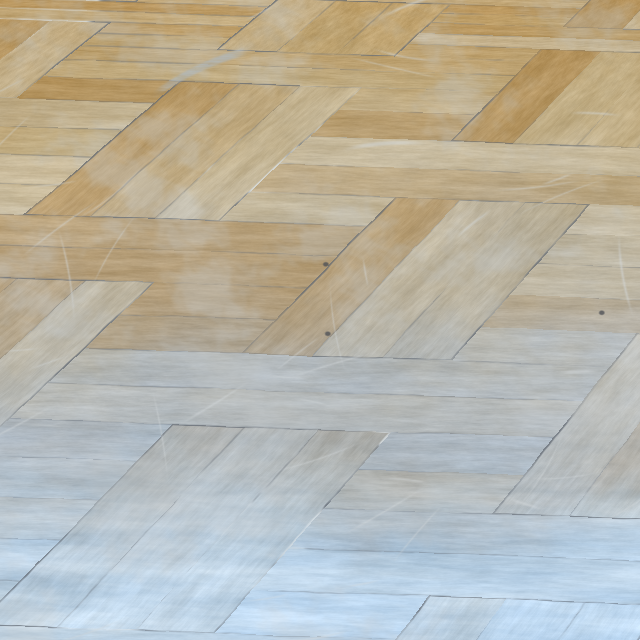
A Shadertoy shader for this texture:

```glsl
// Worn parquet floor in perspective: slanted three-plank blocks woven between long level planks, with cool glare.

float hash(vec2 p) {
    return fract(sin(dot(p, vec2(12.71, 78.23))) * 4375.54);
}

// Layered, warped sines, roughly -1 to 1
float waves(vec2 p) {
    float sum = 0.0, amp = 0.6;
    for (int i = 0; i < 5; i++) {
        sum += amp * sin(p.x + 1.7 * sin(p.y)) * cos(p.y + 1.3 * sin(0.7 * p.x));
        p = mat2(1.6, 1.2, -1.2, 1.6) * p + 2.3;
        amp *= 0.65;
    }
    return sum;
}

// Soft stroke of given half width around distance d
float stroke(float d, float halfWidth, float pixel) {
    return 1.0 - smoothstep(halfWidth - pixel, halfWidth + pixel, abs(d));
}

void mainImage(out vec4 fragColor, in vec2 fragCoord) {
    vec2 p = fragCoord / iResolution.xy;
    p.y = 1.0 - p.y;
    float pixel = 0.8 / iResolution.y;

    // Floor plane, measured in plank widths, squeezed towards the far end
    float depth = p.y - 0.035 * p.x;
    float scale = 1.0 + 0.38 * depth;
    float far = max(0.15 - depth, 0.0);
    vec2 wobble = 0.025 * vec2(waves(p * 9.0), waves(p * 8.0 + 4.0));
    float u = (11.0 * p.x + 10.45 * depth - 9.8) / scale + wobble.x;
    float v = 26.4 * depth / scale + 0.18 - 130.0 * far * far + wobble.y;

    // Each column holds 3 x 5 blocks every 7 rows, stepped 4 rows down
    float column = floor(u / 5.25);
    float x = u - 5.25 * column;
    float y = mod(v - 4.0 * column, 7.0);
    bool slanted = x < 3.0 && y < 5.0;
    float acrossSize = scale / 15.0;
    float downSize = 1.0 / (26.4 / (scale * scale) + 260.0 * far);
    float sideGap, endGap, warmBias = 0.0;
    vec2 plank, grainPos;
    if (slanted) {
        plank = vec2(column * 3.0 + floor(x), floor((v - 4.0 * column) / 7.0) + 50.0);
        sideGap = min(fract(x), 1.0 - fract(x)) * acrossSize;
        endGap = min(min(x, 3.0 - x) * acrossSize, min(y, 5.0 - y) * downSize * 1.6);
        grainPos = vec2(u * 6.0, v * 0.7);
        warmBias = x < 1.0 ? 0.35 : 0.0;
    } else {
        // Planks in the gap rows run on into the column to their left
        if (x >= 3.0 && mod(v - 4.0 * column - 4.0, 7.0) >= 5.0) column += 1.0;
        plank = vec2(column, floor(v));
        sideGap = min(fract(v), 1.0 - fract(v)) * downSize;
        endGap = 1.0;
        grainPos = vec2(u * 0.9, v * 4.5);
    }
    float tint = hash(plank + 3.7);

    // Warm wood far away, cool reflected light nearby
    float cloud = waves(p * vec2(5.0, 7.0) + 1.0);
    float t = p.y + 0.08 * cloud + 0.06 * (tint - 0.5);
    vec3 color = mix(vec3(0.735, 0.605, 0.38), vec3(0.75, 0.675, 0.515), smoothstep(-0.05, 0.24, t));
    color = mix(color, vec3(0.725, 0.69, 0.605), smoothstep(0.18, 0.44, t));
    color = mix(color, vec3(0.685, 0.72, 0.75), smoothstep(0.40, 0.7, t));
    color = mix(color, vec3(0.715, 0.82, 0.915), smoothstep(0.66, 0.92, t));

    // Plank tone and grain
    float woodiness = 1.0 - 0.8 * smoothstep(0.35, 0.95, p.y);
    float warmth = smoothstep(0.5, 1.05, tint + warmBias);
    color = mix(color, vec3(0.67, 0.49, 0.24), 0.44 * warmth * woodiness);
    color = mix(color, vec3(0.79, 0.76, 0.69), 0.45 * smoothstep(0.5, 0.0, tint) * woodiness);
    float grain = waves(grainPos + 40.0 * tint);
    color += vec3(0.034, 0.040, 0.050) * grain * (0.65 + 0.35 * woodiness);
    color += 0.024 * waves(grainPos * 5.0 + 9.0);
    color += 0.014 * waves(p * vec2(70.0, 130.0));

    // Pale scuffed haze, broad shading and level glare streaks
    float haze = smoothstep(0.1, 0.9, waves(vec2(7.0 * p.x + 6.0 * p.y, 11.0 * p.y - 5.0 * p.x)));
    color = mix(color, vec3(0.77, 0.79, 0.80), 0.34 * haze);
    color += vec3(0.025, 0.028, 0.035) * waves(vec2(3.0 * p.x + 3.0 * p.y, 7.0 * p.y) + 5.0);
    float streak = waves(vec2(4.0 * p.x + 2.0, 38.0 * depth));
    color += vec3(0.085, 0.07, 0.055) * streak * smoothstep(0.5, 1.0, p.y);

    // Seams: broken between planks, stronger around blocks, chalky in places
    float breakup = smoothstep(-0.5, 0.6, waves(p * 13.0 + tint * 5.0));
    float seam = 0.36 * breakup * stroke(sideGap, 0.0012, pixel);
    seam = max(seam, (0.22 + 0.5 * breakup) * stroke(endGap, 0.0024, pixel));
    float chalk = smoothstep(0.45, 0.8, waves(p * 6.0 + 7.0));
    color = mix(color, mix(vec3(0.38, 0.41, 0.45), vec3(0.86, 0.89, 0.91), chalk), seam);

    // Scattered curved scratches
    for (int i = 0; i < 44; i++) {
        float n = float(i);
        vec2 q = p - vec2(hash(vec2(n, 1.3)), hash(vec2(n, 5.9)));
        float angle = mix(-1.1, 0.3, hash(vec2(n, 8.1)));
        if (i % 9 == 0) angle = 1.4;
        q = mat2(cos(angle), -sin(angle), sin(angle), cos(angle)) * q;
        float reach = 0.025 + 0.06 * hash(vec2(n, 2.7));
        float bend = 3.0 * (hash(vec2(n, 4.4)) - 0.5) * q.x * q.x;
        float fade = smoothstep(1.0, 0.3, abs(q.x) / reach);
        float thickness = 0.0006 + 0.0025 * pow(hash(vec2(n, 6.2)), 4.0);
        color = mix(color, vec3(0.83, 0.85, 0.86), 0.5 * fade * stroke(q.y + bend, thickness, 2.0 * pixel));
    }

    // One broad bluish scuff
    vec2 scuff = p - vec2(0.315, 0.105);
    float scuffLine = scuff.y + 0.46 * scuff.x - 1.5 * scuff.x * scuff.x;
    float scuffFade = smoothstep(0.08, 0.04, abs(scuff.x)) * (0.7 + 0.3 * grain);
    color = mix(color, vec3(0.67, 0.73, 0.79), 0.75 * scuffFade * stroke(scuffLine, 0.006, 0.003));

    // Sparse nail heads
    vec2 cell = floor(p * 9.0);
    vec2 nail = (cell + 0.25 + 0.5 * vec2(hash(cell + 0.4), hash(cell + 7.2))) / 9.0;
    float nailed = step(0.92, hash(cell + 2.6)) * step(0.3, p.y);
    float nailShape = stroke(length((p - nail) * vec2(0.8, 1.0)), 0.0034, 0.0015);
    color = mix(color, vec3(0.31, 0.32, 0.34), 0.8 * nailed * nailShape);

    fragColor = vec4(clamp(color, 0.0, 1.0), 1.0);
}
```
